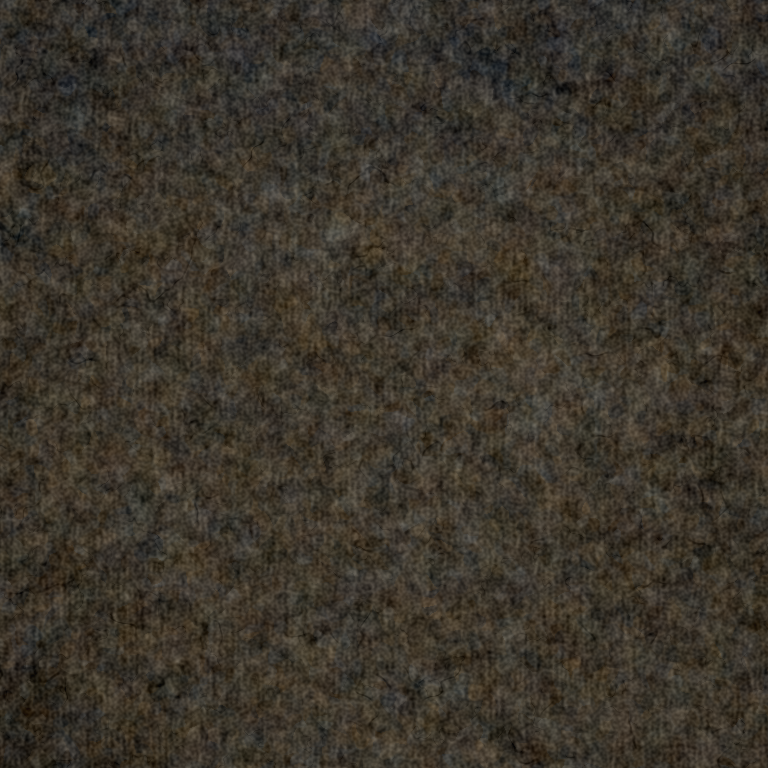
A Shadertoy shader for this texture:

```glsl
// Dark weathered earth: mottled brown grit with faintly tinted pebbles,
// short cracks and a fine vertical weave, all from layered gradient noise
// and scattered cells, with a cool upper edge and one dark knot.

float hash(vec2 cell, float seed) {
    uvec2 q = uvec2(ivec2(cell) + 4096);
    uint h = q.x * 1597u + q.y * 51749u + uint(seed) * 7919u;
    h = (h ^ (h >> 15)) * 73244475u;
    h = (h ^ (h >> 13)) * 73244475u;
    h ^= h >> 16;
    return float(h & 65535u) / 65535.0;
}

vec2 gradient(vec2 cell) {
    float angle = 6.2832 * hash(cell, 1.0);
    return vec2(cos(angle), sin(angle));
}

float noise(vec2 p) {
    vec2 i = floor(p), f = fract(p);
    vec2 u = f * f * f * (f * (f * 6.0 - 15.0) + 10.0);
    vec2 e = vec2(1, 0);
    float low = mix(dot(gradient(i), f), dot(gradient(i + e.xy), f - e.xy), u.x);
    float high = mix(dot(gradient(i + e.yx), f - e.yx), dot(gradient(i + e.xx), f - e.xx), u.x);
    return mix(low, high, u.y);
}

vec2 warp(vec2 p, float scale) {
    return vec2(noise(p * scale + 31.0), noise(p * scale + 77.0));
}

// Scattered pebbles: x is the tone, y the warm or cool tint
vec2 pebbles(vec2 p) {
    vec2 cell = floor(p), nearest = cell;
    float closest = 9.0;
    for (int y = -1; y <= 1; y++)
    for (int x = -1; x <= 1; x++) {
        vec2 id = cell + vec2(x, y);
        float d = length(p - id - vec2(hash(id, 2.0), hash(id, 3.0)));
        if (d < closest) { closest = d; nearest = id; }
    }
    float body = smoothstep(0.7, 0.3, closest);
    return body * (vec2(hash(nearest, 4.0), hash(nearest, 5.0)) - vec2(0.42, 0.5));
}

// Grit from coarse clumps down to single grains
float grit(vec2 p) {
    mat2 turn = mat2(0.8, 0.6, -0.6, 0.8);
    float sum = 0.0, scale = 22.0, weight = 0.065;
    for (int i = 0; i < 4; i++) {
        p = turn * p;
        sum += weight * noise(p * scale + float(i) * 19.0);
        scale *= 2.12;
        weight *= 1.2;
    }
    return sum;
}

// Short ragged lines, kept only inside noise patches
float cracks(vec2 p, float scale) {
    vec2 q = p * scale + 0.5 * warp(p, scale * 2.5);
    float line = smoothstep(0.075, 0.01, abs(noise(q)));
    return line * smoothstep(0.05, 0.35, noise(p * scale * 0.8 + 53.0));
}

// Uneven vertical threads with a faint cross thread
float weave(vec2 p) {
    float threads = 0.07 * noise(vec2(p.x * 170.0, p.y * 34.0) + 11.0);
    float comb = sin(6.2832 * 128.0 * p.x + 2.0 * noise(p * 9.0));
    float cross = sin(6.2832 * 96.0 * p.y + 2.0 * noise(p * 8.0 + 5.0));
    float strength = 0.7 + noise(p * 6.0 + 40.0) - 0.3 * p.y;
    return threads + strength * (0.014 * comb + 0.006 * cross);
}

// Dark knot with a thin ring beside it
float knot(vec2 p) {
    vec2 q = p + 0.012 * warp(p, 60.0);
    float hole = smoothstep(0.024, 0.006, length((q - vec2(0.74, 0.885)) * vec2(1.0, 1.6)));
    float ring = smoothstep(0.007, 0.002, abs(length(q - vec2(0.782, 0.88)) - 0.014));
    return hole + 0.6 * ring;
}

void mainImage(out vec4 fragColor, in vec2 fragCoord) {
    vec2 p = fragCoord / iResolution.xy;
    vec2 bent = p + 0.012 * warp(p, 45.0);

    // Lightness offset
    vec2 small = pebbles(bent * 62.0);
    vec2 large = pebbles(bent * 30.0 + 17.0);
    float tone = grit(p) + weave(p);
    tone += 0.065 * small.x + 0.05 * large.x;
    tone += 0.035 * noise(p * 5.0 + 3.0);
    tone -= 0.075 * cracks(p, 17.0) + 0.05 * cracks(p + 0.37, 38.0);

    // Darker borders and lower left corner
    vec2 centred = p - vec2(0.52, 0.48);
    tone += 0.016 - 0.09 * dot(centred, centred);
    tone -= 0.05 * smoothstep(0.12, 0.02, length(p - vec2(0.02, 0.06)));
    tone -= 0.11 * knot(p);

    // Warm grains against cool stains along the top
    float tint = 0.045 * small.y + 0.03 * large.y + 0.03 * noise(p * 14.0 + 8.0);
    float cool = smoothstep(0.65, 1.0, p.y + 0.25 * noise(p * 4.0 + 21.0));
    float olive = 0.02 * noise(p * 24.0 + 63.0);

    vec3 color = vec3(0.232, 0.206, 0.164) + tone * vec3(1.0, 0.96, 0.88);
    color += tint * vec3(0.7, 0.0, -0.8) + olive * vec3(-0.3, 0.4, -0.4);
    color += cool * vec3(-0.022, -0.006, 0.018);
    fragColor = vec4(clamp(color, 0.025, 0.6), 1.0);
}
```
